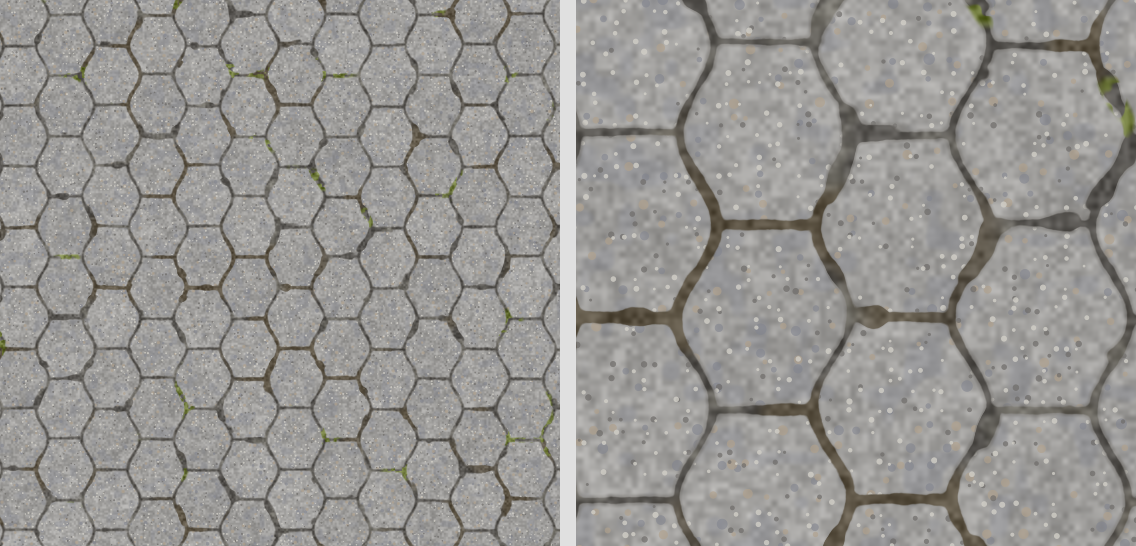
Left, the full canvas; right, a detail of the centre.
Reproduce this texture procedurally as a WebGL 1 fragment shader.

```glsl
precision highp float;
// Worn concrete pavers: columns of stones, every second one shifted by half a stone.
// Wavy side joints and short level joints give a distance field; noise adds
// chips, soil and moss, and scattered specks form the concrete aggregate.
uniform vec2 u_resolution;

// Layout, in units of the canvas height
const float COLUMN_WIDTH = 0.0843;
const float ROWS = 9.0;
const vec2 ORIGIN = vec2(0.0779, -0.0267);
const float WAVE = 0.133;            // side joint swing, in columns
const float JOINT_HALF = 0.0019;
const float BEVEL = 0.0048;
const float CORNER = 0.004;

// Wear
const float DRIFT = 0.05;            // slow bending of side joints, in columns
const float ROW_JITTER = 0.032;      // level joint offset, in stones
const float RAGGED = 0.0026;
const float CHIP_DEPTH = 0.0045;

const vec3 STONE = vec3(0.632, 0.627, 0.618);
const vec3 BEVEL_GREY = vec3(0.50, 0.49, 0.475);
const vec3 JOINT_DARK = vec3(0.335, 0.325, 0.31);
const vec3 JOINT_DUST = vec3(0.46, 0.45, 0.42);
const vec3 SOIL = vec3(0.36, 0.32, 0.25);
const vec3 MOSS = vec3(0.42, 0.47, 0.19);
const vec3 PALE_GRIT = vec3(0.82, 0.81, 0.78);
const vec3 TAN_GRIT = vec3(0.69, 0.63, 0.55);
const vec3 BLUE_GRIT = vec3(0.51, 0.52, 0.56);
const vec3 PIT = vec3(0.43, 0.42, 0.41);
const float TAU = 6.28319;

float hash(vec2 p) {
  vec3 q = fract(p.xyx * 0.1031);
  q += dot(q, q.yzx + 33.33);
  return fract((q.x + q.y) * q.z);
}

float noise(vec2 p) {
  vec2 i = floor(p), f = fract(p);
  f = f * f * (3.0 - 2.0 * f);
  return mix(mix(hash(i), hash(i + vec2(1, 0)), f.x),
             mix(hash(i + vec2(0, 1)), hash(i + vec2(1, 1)), f.x), f.y);
}

float fbm(vec2 p) {
  float sum = 0.0, gain = 0.5;
  for (int i = 0; i < 4; i++) {
    sum += gain * noise(p);
    p = p * 2.03 + 17.3;
    gain *= 0.5;
  }
  return sum / 0.9375;
}

float smoothMin(float a, float b, float k) {
  float h = max(k - abs(a - b), 0.0) / k;
  return min(a, b) - h * h * k * 0.25;
}

// Coverage of randomly placed round grains, one candidate per grid cell
float specks(vec2 p, float freq, float density, float seed) {
  vec2 g = p * freq + seed, cell = floor(g);
  vec2 centre = 0.3 + 0.4 * vec2(hash(cell + 5.7), hash(cell + 19.1));
  float radius = mix(0.13, 0.30, hash(cell + 41.3));
  float soft = 0.6 * freq / u_resolution.y;
  float d = length(g - cell - centre);
  return step(hash(cell), density) * (1.0 - smoothstep(radius - soft, radius + soft, d));
}

// Returns distance to the nearest joint, then the column and row of the stone
vec3 pavers(vec2 p) {
  float u = (p.x - ORIGIN.x) / COLUMN_WIDTH + DRIFT * (noise(p * 9.0) - 0.5);
  float v = (p.y - ORIGIN.y) * ROWS + 0.03 * (noise(p * 13.0 + 60.0) - 0.5);

  // Side joints swing in opposite directions on alternate columns
  float k = floor(u + 0.5);
  float side = 1.0 - 2.0 * mod(k, 2.0);
  float du = u - k - side * WAVE * cos(TAU * v);
  float slope = COLUMN_WIDTH * WAVE * TAU * ROWS * sin(TAU * v);
  float sideDist = abs(du) * COLUMN_WIDTH / sqrt(1.0 + slope * slope);

  // Level joints, half a stone higher in odd columns
  float column = du < 0.0 ? k - 1.0 : k;
  v += 0.5 * mod(column, 2.0);
  float joint = floor(v + 0.5);
  float dv = v - joint - ROW_JITTER * (hash(vec2(column, joint) + 31.0) - 0.5);
  float row = dv < 0.0 ? joint - 1.0 : joint;
  return vec3(smoothMin(sideDist, abs(dv) / ROWS, CORNER), column, row);
}

void main() {
  vec2 p = gl_FragCoord.xy / u_resolution.y;
  float pixel = 1.0 / u_resolution.y;
  vec3 paver = pavers(p);

  // Ragged edges and broken corners
  float chip = smoothstep(0.68, 0.9, noise(p * 42.0 + 8.0));
  float d = paver.x + RAGGED * (fbm(p * 85.0) - 0.5) - CHIP_DEPTH * chip;

  // Stone face: own tone, mottling, grain and aggregate
  float tone = 0.03 * (hash(paver.yz + 71.0) - 0.5);
  float mottle = fbm(p * 22.0 + paver.yz * 3.7) - 0.5;
  float grain = 0.13 * (noise(p * 270.0) - 0.5) + 0.08 * (noise(p * 125.0) - 0.5);
  vec3 color = STONE + tone + 0.06 * mottle + grain;
  color = mix(color, BLUE_GRIT, 0.35 * smoothstep(0.58, 0.85, noise(p * 75.0 + 33.0)));
  color = mix(color, BLUE_GRIT, 0.6 * specks(p, 85.0, 0.16, 11.0));
  color = mix(color, TAN_GRIT, 0.65 * specks(p, 95.0, 0.16, 47.0));
  color = mix(color, PIT, 0.7 * specks(p, 150.0, 0.09, 83.0));
  color = mix(color, PALE_GRIT, 0.8 * specks(p, 160.0, 0.15, 29.0));

  // Worn bevel, then dusty or soil-filled joints
  float bevel = 1.0 - smoothstep(JOINT_HALF, BEVEL, d);
  color = mix(color, BEVEL_GREY + grain, 0.7 * bevel);
  vec3 fill = mix(JOINT_DARK, JOINT_DUST, smoothstep(0.45, 0.8, fbm(p * 38.0 + 4.0)));
  float soil = smoothstep(0.6, 0.85, noise(p * 17.0 + 90.0));
  fill = mix(fill, SOIL, 0.8 * soil) + 1.2 * grain;
  float width = JOINT_HALF * (1.0 + 0.7 * soil);
  color = mix(color, fill, 1.0 - smoothstep(width - pixel, width + pixel, d));

  // Sparse moss tufts along the joints
  float tuft = smoothstep(0.80, 0.88, noise(p * 15.0 + 140.0));
  tuft *= smoothstep(0.4, 0.6, noise(p * 150.0)) * (1.0 - smoothstep(0.002, 0.006, d));
  color = mix(color, MOSS + 2.0 * grain, 0.85 * tuft);

  gl_FragColor = vec4(color, 1.0);
}
```
